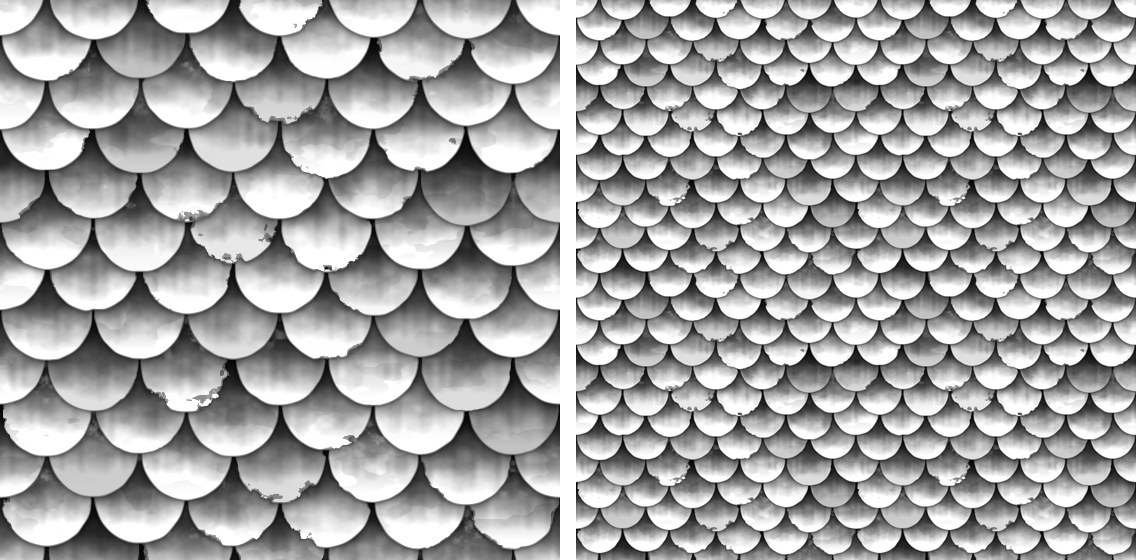
Left, the tile; right, the same tile 2 across and 2 down.
Give the GLSL for this texture map, as a WebGL 2 fragment shader.

```glsl
#version 300 es
precision highp float;

uniform vec2 u_resolution;
out vec4 fragColor;

const float COLUMNS = 6.0;
const float ROWS = 12.0;
const float ROW_STEP = COLUMNS / ROWS;  // in scale widths
const float FIRST_TIP = 0.125;          // height of the lowest row of tips
const float RADIUS = 0.486;
const float DEPTH = 1.04;               // vertical stretch of the round end
const float TIP_JITTER = 0.11;
const float SIDE_JITTER = 0.014;
const float WOBBLE = 0.012;
const float CHIP_DEPTH = 0.15;
const float LINE_WIDTH = 0.011;
const float SHADOW_WIDTH = 0.028;
const float SHADOW_STRENGTH = 0.45;
const float PEAK = 1.13;                // brightness at the tip, before clipping
const float FALLOFF = 0.74;             // darkening towards the covered top
const float GAP_SHADE = 0.07;
const float LINE_SHADE = 0.36;

float hash(vec2 p) {
    return fract(sin(dot(p, vec2(127.1, 311.7))) * 43758.5453);
}

// Value noise that wraps after `period` cells.
float noise(vec2 uv, vec2 period, vec2 seed) {
    vec2 p = uv * period;
    vec2 i = floor(p);
    vec2 f = p - i;
    f = f * f * (3.0 - 2.0 * f);
    vec2 a = mod(i, period) + seed;
    vec2 b = mod(i + 1.0, period) + seed;
    return mix(mix(hash(a), hash(vec2(b.x, a.y)), f.x),
               mix(hash(vec2(a.x, b.y)), hash(b), f.x), f.y);
}

float fbm(vec2 uv, vec2 period, vec2 seed) {
    float sum = 0.0;
    float amp = 0.533;
    for (int i = 0; i < 4; i++) {
        sum += amp * noise(uv, period, seed);
        period *= 2.0;
        amp *= 0.5;
    }
    return sum;
}

// Painted surface; h is the height above the tip in row steps.
float scaleShade(vec2 uv, float h, vec2 id, vec2 seed) {
    float blotch = fbm(uv, vec2(18.0, 24.0), seed);
    float streak = noise(uv, vec2(90.0, 12.0), seed + 7.0);
    float shift = 0.34 * (hash(id + 31.0) - 0.5);
    float u = max(h + shift + 0.55 * (blotch - 0.5) + 0.13 * (streak - 0.5), 0.0);
    float shade = min(PEAK * exp(-FALLOFF * u * u), 1.0);

    // Wash stains with a crisp border, and a few duller scales
    float stain = smoothstep(0.52, 0.55, fbm(uv, vec2(12.0, 18.0), seed + 13.0));
    shade *= 1.0 - 0.13 * stain * hash(id + 47.0) * smoothstep(0.15, 0.6, h);
    shade *= 1.0 - 0.24 * smoothstep(0.78, 1.0, hash(id + 59.0));

    // Pale mottled grime near the covered top
    float grime = smoothstep(0.45, 0.75, fbm(uv, vec2(60.0), seed + 19.0));
    float dirty = smoothstep(0.5, 0.9, hash(id + 71.0));
    return shade + 0.28 * grime * dirty * smoothstep(1.0, 1.5, h);
}

void main() {
    vec2 uv = gl_FragCoord.xy / u_resolution;
    vec2 q = uv * COLUMNS;
    float aa = 0.75 * COLUMNS / min(u_resolution.x, u_resolution.y);
    float baseRow = floor((q.y - FIRST_TIP) / ROW_STEP);
    float color = GAP_SHADE;

    // Paint from the lower rows to the upper ones, which lie on top
    for (int k = -2; k <= 1; k++) {
        float row = baseRow + float(k);
        float offset = 0.5 * (1.0 - mod(row, 2.0));
        float column = floor(q.x - offset + 0.5);
        vec2 id = vec2(mod(column, COLUMNS), mod(row, ROWS));
        vec2 seed = floor(64.0 * vec2(hash(id + 3.0), hash(id + 11.0)));

        // Round lower end with straight sides above
        float tip = FIRST_TIP + row * ROW_STEP + TIP_JITTER * (hash(id + 17.0) - 0.5);
        float side = SIDE_JITTER * (hash(id + 23.0) - 0.5);
        vec2 p = q - vec2(column + offset + side, tip + RADIUS * DEPTH);
        float d = length(vec2(p.x, min(p.y / DEPTH, 0.0))) - RADIUS;
        d += WOBBLE * (noise(uv, vec2(48.0), seed) - 0.5);

        // Chips eat the face deeper than the layer below it
        float wear = hash(id + 37.0);
        float rough = fbm(uv, vec2(72.0), seed + 5.0);
        float chip = smoothstep(0.48, 0.8, noise(uv, vec2(24.0), seed + 29.0));
        chip *= CHIP_DEPTH * wear * wear * smoothstep(0.25, 0.7, rough);
        d += 0.5 * chip;
        float face = d + 0.5 * chip;

        float h = (q.y - tip) / ROW_STEP;
        float shade = scaleShade(uv, h, id, seed);
        float broken = smoothstep(-aa, aa, face) * smoothstep(0.002, 0.012, chip);
        shade *= 1.0 - broken * (0.15 + 0.4 * rough);
        float line = smoothstep(-LINE_WIDTH - aa, -0.3 * LINE_WIDTH, d);
        shade = mix(shade, min(shade, LINE_SHADE), 0.75 * line);

        color *= 1.0 - SHADOW_STRENGTH * exp(-max(d, 0.0) / SHADOW_WIDTH);
        color = mix(color, shade, 1.0 - smoothstep(-aa, aa, d));
    }

    fragColor = vec4(vec3(clamp(color, 0.0, 1.0)), 1.0);
}
```
